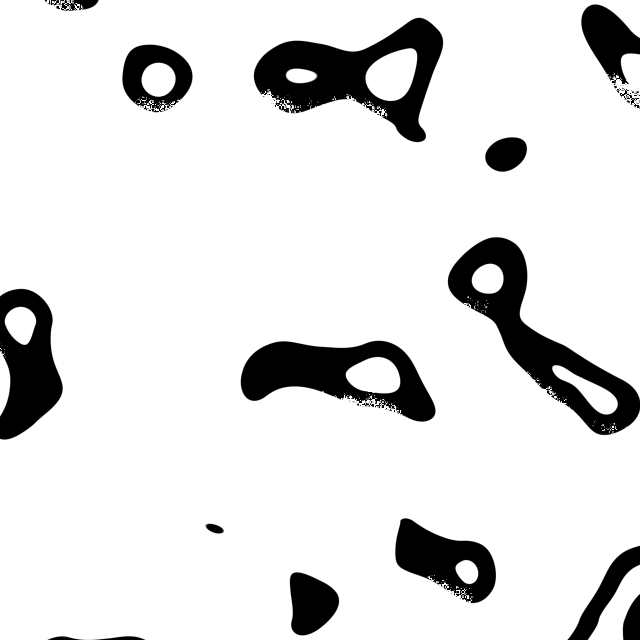
Reproduce this pattern procedurally as a Shadertoy shader.

```glsl
#define CELLS 6.5          // noise cells across the canvas
#define OUTER_LEVEL 0.215  // height where the ink begins
#define INNER_LEVEL 0.39   // height where the hollow core begins
#define ROUGHNESS 0.05     // strength of the second octave
#define GRAINS 512.0       // stipple grains across the canvas
#define GRAIN_INK 0.5      // ink share inside the stipple
#define GRAIN_SOFTNESS 0.16
#define SLOPE_START 0.75   // upward slope where the stipple begins
#define SLOPE_FULL 1.15    // upward slope where it is complete
#define SEED vec2(37.3, 11.8)

const vec3 PAPER = vec3(1.0);
const vec3 INK = vec3(0.0);

vec2 hash2(vec2 p) {
    vec3 q = fract(p.xyx * vec3(0.1031, 0.1030, 0.0973));
    q += dot(q, q.yzx + 33.33);
    return fract((q.xx + q.yz) * q.zy);
}

// Gradient of unit length, dotted with the offset from its lattice corner
float cornerSlope(vec2 corner, vec2 offset) {
    float angle = 6.2832 * hash2(corner).x;
    return dot(vec2(cos(angle), sin(angle)), offset);
}

float gradientNoise(vec2 p) {
    vec2 i = floor(p), f = fract(p);
    vec2 u = f * f * (3.0 - 2.0 * f);
    vec2 e = vec2(1.0, 0.0);
    float low = mix(cornerSlope(i, f), cornerSlope(i + e.xy, f - e.xy), u.x);
    float high = mix(cornerSlope(i + e.yx, f - e.yx), cornerSlope(i + e.xx, f - e.xx), u.x);
    return mix(low, high, u.y);
}

float height(vec2 p) {
    return gradientNoise(p) + ROUGHNESS * gradientNoise(p * 2.3 + 19.7);
}

vec2 heightSlope(vec2 p) {
    vec2 e = vec2(0.01, 0.0);
    return vec2(height(p + e.xy) - height(p - e.xy),
                height(p + e.yx) - height(p - e.yx)) / (2.0 * e.x);
}

void mainImage(out vec4 fragColor, in vec2 fragCoord) {
    vec2 uv = fragCoord / iResolution.y;
    vec2 p = uv * CELLS + SEED;
    float h = height(p);
    vec2 slope = heightSlope(p);

    // Band between two levels, with edges one pixel wide
    float edge = 0.75 * CELLS * max(length(slope), 0.2) / iResolution.y;
    float body = smoothstep(-edge, edge, h - OUTER_LEVEL);
    float core = smoothstep(-edge, edge, h - INNER_LEVEL);

    // Worn patches on the lower flanks, with ragged upright fringes
    float lift = dot(slope, vec2(0.25, 0.97));
    lift += 0.5 * gradientNoise(p * 1.7 + 5.1);
    lift += 0.3 * gradientNoise(p * vec2(14.0, 5.0));
    float worn = smoothstep(SLOPE_START, SLOPE_FULL, lift);

    // Stipple thins out into the core and in the most worn spots
    float fade = 1.0 - smoothstep(INNER_LEVEL - 0.02, INNER_LEVEL + 0.11, h);
    float bare = smoothstep(0.15, 0.45, gradientNoise(p * 3.1 + 8.4));
    float density = mix(1.0 - core, GRAIN_INK * fade * (1.0 - 0.8 * bare), worn);
    float grain = mix(GRAIN_SOFTNESS, 1.0 - GRAIN_SOFTNESS, hash2(floor(uv * GRAINS) + 71.0).y);
    float stipple = smoothstep(-GRAIN_SOFTNESS, GRAIN_SOFTNESS, density - grain);

    // Clean band away from the worn patches, grains within them
    float ink = body * mix(1.0 - core, stipple, smoothstep(0.0, 0.05, worn));
    fragColor = vec4(mix(PAPER, INK, ink), 1.0);
}
```
